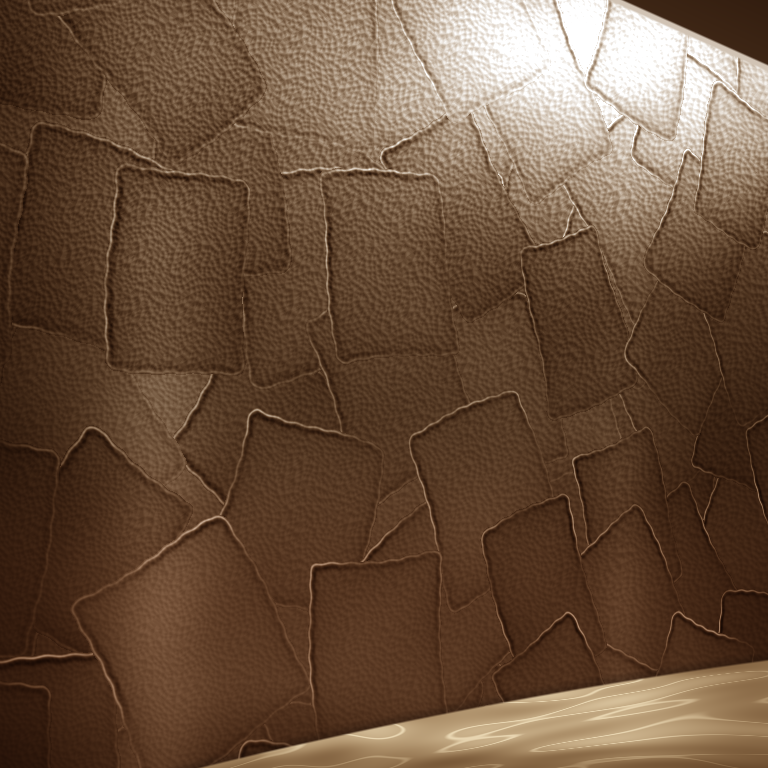
Write a Shadertoy shader that draws this texture.

```glsl
// Brown trowelled plaster wall with overlapping patches, lit from the upper right.

vec2 hash2(vec2 p) {
    vec3 q = fract(p.xyx * vec3(0.1031, 0.103, 0.0973));
    q += dot(q, q.yzx + 33.33);
    return fract((q.xx + q.yz) * q.zy);
}

// Distance to the nearest scattered point
float cellNoise(vec2 p) {
    vec2 cell = floor(p);
    float nearest = 4.0;
    for (int y = -1; y <= 1; y++)
    for (int x = -1; x <= 1; x++) {
        vec2 c = cell + vec2(x, y);
        vec2 r = c + hash2(c + 200.0) - p;
        nearest = min(nearest, dot(r, r));
    }
    return sqrt(nearest);
}

float roundBox(vec2 p, vec2 halfSize, float radius) {
    vec2 d = abs(p) - halfSize + radius;
    return length(max(d, 0.0)) + min(max(d.x, d.y), 0.0) - radius;
}

float layeredSines(vec2 p) {
    return (sin(p.x + 1.7 * sin(p.y * 0.8)) + sin(p.y * 1.9 + 2.0 * sin(p.x * 0.7))
          + 0.5 * sin(p.x * 3.1 - p.y * 2.7)) / 2.5;
}

// Topmost patch: x = depth inside its edge, y = ridge strength, z = random tint
vec3 trowelPatch(vec2 p) {
    vec2 cell = floor(p);
    float top = -1.0;
    vec3 result = vec3(1.0, 0.0, 0.5);
    for (int y = -2; y <= 2; y++)
    for (int x = -2; x <= 2; x++) {
        vec2 c = cell + vec2(x, y);
        vec2 rnd = hash2(c + 40.0), shape = hash2(c + 91.0);
        vec2 offset = p - c - 0.5 - (rnd - 0.5) * 0.6;
        float angle = (shape.x - 0.5) * 1.5;
        vec2 l = mat2(cos(angle), -sin(angle), sin(angle), cos(angle)) * offset;
        l.x *= 1.0 + 0.2 * l.y * (rnd.x - 0.3);
        l += 0.025 * sin(l.yx * 4.0 + rnd * 6.0) + 0.006 * sin(l.yx * 31.0);
        float d = roundBox(l, vec2(0.6, 0.72) + 0.2 * shape.yx, 0.1);
        float order = hash2(c + 17.0).x;
        if (d < 0.0 && order > top) {
            top = order;
            float facing = dot(normalize(offset + 0.001), vec2(-0.75, 0.66));
            float broken = 0.65 + 0.5 * layeredSines(l * 3.0 + rnd * 20.0);
            result = vec3(-d, mix(0.3, 1.0, smoothstep(-0.6, 0.5, facing)) * broken, shape.y);
        }
    }
    return result;
}

// Brown to cream tone curve
vec3 tone(float light) {
    return pow(vec3(clamp(light, 0.02, 1.0)), vec3(1.0, 1.34, 1.75));
}

float wallLight(vec2 uv) {
    vec2 lamp = (uv - vec2(0.9, 0.93)) / vec2(0.45, 0.19);
    float light = 0.325 + 0.07 * smoothstep(0.4, 0.75, uv.y) * (1.0 - uv.x);
    light += 0.09 * exp(-pow((uv.x - 0.21) / 0.06, 2.0)) * smoothstep(0.95, 0.6, uv.y);
    light += 0.05 * exp(-pow((uv.x - 0.81) / 0.03, 2.0)) * smoothstep(0.8, 0.5, uv.y);
    light *= mix(0.6, 1.0, smoothstep(-0.02, 0.2, uv.x));
    light *= mix(0.68, 1.0, smoothstep(1.02, 0.75, uv.x));
    light *= mix(0.75, 1.0, smoothstep(-0.02, 0.12, uv.y));
    return light + 0.8 * exp(-dot(lamp, lamp));
}

void mainImage(out vec4 fragColor, in vec2 fragCoord) {
    vec2 uv = fragCoord / iResolution.xy;
    float aa = 1.5 / iResolution.y;

    // Patches recede towards the right
    vec2 wall = vec2(uv.x, uv.y - 0.4) / (1.25 - 0.45 * uv.x) * 7.0;
    vec3 trowel = trowelPatch(wall + 12.0);
    float ridge = exp(-pow((trowel.x - 0.018) / 0.011, 2.0)) * trowel.y;
    float groove = exp(-pow((trowel.x - 0.055) / 0.022, 2.0)) * trowel.y;

    // Embossed grain, stronger high on the wall
    vec2 grainPos = uv * 150.0 + 0.4 * sin(uv.yx * 90.0);
    float grain = cellNoise(grainPos) - cellNoise(grainPos + vec2(0.35, 0.4));
    float roughness = mix(0.16, 0.45, smoothstep(0.1, 0.85, uv.y));

    float light = wallLight(uv);
    float relief = 1.0 + grain * roughness * (1.0 - 0.6 * smoothstep(0.5, 1.0, light));
    relief += 0.16 * (trowel.z - 0.5) + 0.06 * layeredSines(uv * 14.0);
    relief -= 0.12 * exp(-trowel.x * 6.0) + 0.4 * groove;
    vec3 color = tone(light * relief + 0.36 * ridge);
    color *= mix(vec3(1.0), vec3(1.04, 0.96, 0.93), smoothstep(0.5, 0.2, uv.y));

    // Dark ceiling with a pale trim
    float ceiling = uv.y - 1.0 + 0.447 * (uv.x - 0.81);
    color = mix(color, tone(0.82), smoothstep(-aa, aa, ceiling + 0.008));
    color = mix(color, tone(0.24 - 0.5 * ceiling), smoothstep(-aa, aa, ceiling));

    // Crumpled sheet along the floor
    float run = uv.x - 0.26;
    float depth = 0.245 * run - 0.075 * run * run - uv.y;
    vec2 fold = vec2(uv.x * 11.0 + depth * 30.0, depth * 95.0 - uv.x * 5.0);
    float crease = layeredSines(fold + sin(fold.yx * 0.6));
    float sheet = 0.75 + 0.1 * crease + 0.14 * smoothstep(0.1, 0.0, abs(crease - 0.2));
    sheet *= mix(0.75, 1.0, smoothstep(1.0, 0.8, uv.x)) * mix(0.7, 1.0, smoothstep(0.0, 0.04, uv.y));
    color *= 1.0 - 0.2 * smoothstep(-0.015, 0.0, depth);
    color = mix(color, tone(sheet) * vec3(1.0, 0.95, 0.82), smoothstep(-aa, aa, depth));

    fragColor = vec4(color, 1.0);
}
```
